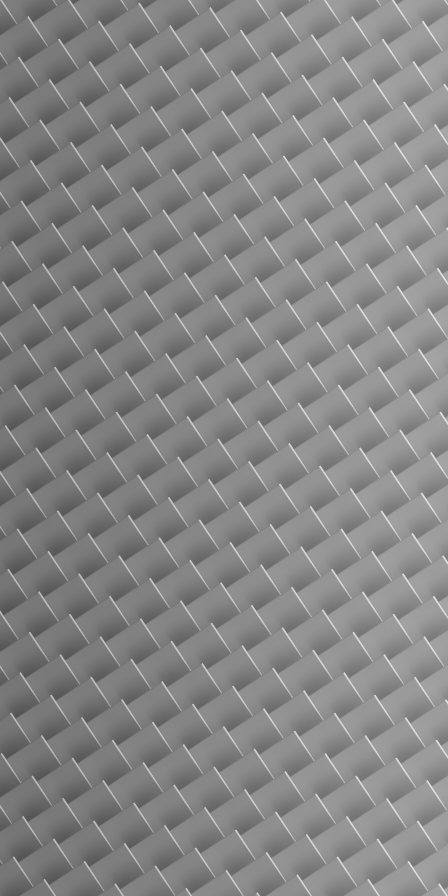
Reproduce this pattern procedurally as a Shadertoy shader.

```glsl
float hash(vec2 p) {
    return fract(sin(dot(p, vec2(41.3, 289.1))) * 4375.85);
}

// Tone of one plate; local.x runs 0..1 to the right, local.y down from its top edge.
float plateTone(vec2 local, vec2 id, float light, float aa) {
    float tone = light + 0.008 * (hash(id) - 0.5);
    tone += 0.022 * (1.0 - smoothstep(0.0, 0.6, local.x));

    // Shade gathers above the next course, deepest in the stepped notch
    float depth = smoothstep(0.22, 0.88, local.y);
    float notch = smoothstep(0.2, 0.34, local.x) * (1.0 - smoothstep(0.34, 1.1, local.x));
    tone -= depth * (0.08 + 0.065 * notch);

    // Fine dark lip along the top
    tone -= 0.05 * (1.0 - smoothstep(0.005, 0.015 + aa, local.y));

    // Soft bright bevel along the right side, tapering downwards
    float halfWidth = mix(0.02, 0.015, smoothstep(0.2, 0.83, local.y));
    float bevel = 1.0 - smoothstep(halfWidth - 0.6 * aa, halfWidth + 0.7 * aa, abs(local.x - 0.978));
    float fade = 1.0 - 0.4 * smoothstep(0.4, 0.83, local.y);
    return mix(tone, light + 0.25, bevel * fade);
}

void mainImage(out vec4 fragColor, in vec2 fragCoord) {
    vec2 uv = vec2(fragCoord.x, iResolution.y - fragCoord.y) / iResolution.x;
    float light = mix(0.46, 0.625, smoothstep(-0.15, 1.15, uv.x)) - 0.006 * (uv.y - 1.0);

    // Rotated plate space, one unit per plate width
    vec2 across = vec2(0.832, -0.555);
    vec2 down = vec2(0.555, 0.832);
    vec2 q = uv - vec2(0.1328, 0.0859);
    vec2 p = 10.33 * vec2(dot(q, across), dot(q, down));
    float aa = 10.33 / iResolution.x;

    vec2 plateStep = vec2(1.0, 0.169);
    vec2 courseStep = vec2(0.303, 0.825);
    float course = floor((p.y - 0.169 * p.x) / 0.774);
    float tone = light;

    // Paint courses downwards, each from right to left, so upper layers overlap
    for (int j = -2; j <= 2; j++) {
        float row = course + float(j);
        float column = ceil(p.x - courseStep.x * row);
        for (int i = 1; i >= -1; i--) {
            vec2 id = vec2(column + float(i), row);
            vec2 corner = id.x * plateStep + id.y * courseStep;
            vec2 local = p - corner + vec2(1.0, 0.0);
            float cover = smoothstep(-0.5 * aa, 0.5 * aa, local.y)
                        * smoothstep(-0.5 * aa, 0.5 * aa, 1.0 - local.x)
                        * step(-0.06, local.x);
            tone = mix(tone, plateTone(local, id, light, aa), cover);
        }
    }
    fragColor = vec4(vec3(tone), 1.0);
}
```
